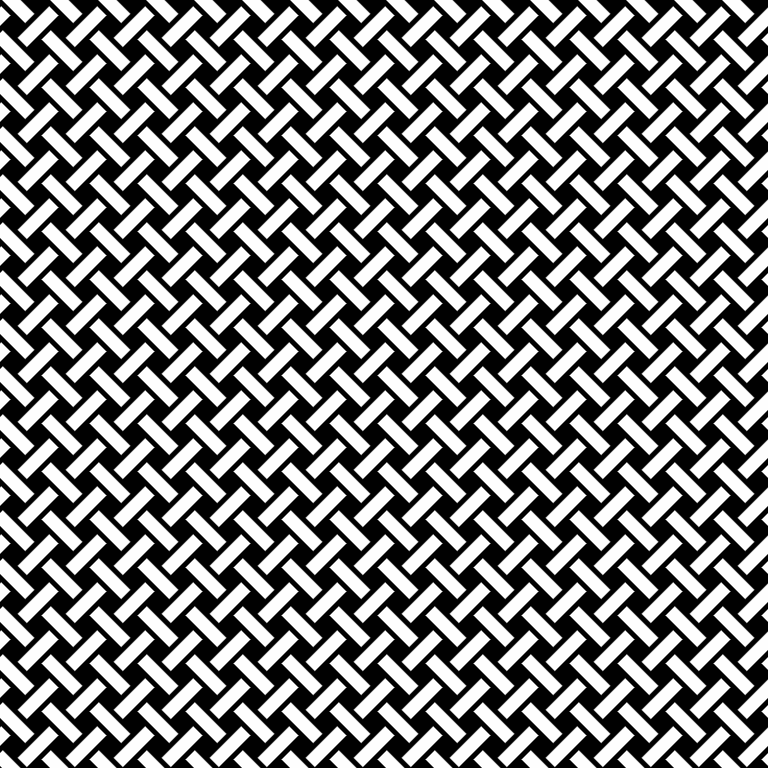
Give the GLSL for this pattern, as a WebGL 2 fragment shader.

```glsl
#version 300 es
precision highp float;
// Diagonal basket weave: white bars on black, 16 by 16 repeats.
// Each repeat holds one falling and one rising bar, half a cell apart,
// drawn as box distances in a frame turned by 45 degrees.

uniform vec2 u_resolution;
out vec4 fragColor;

const float REPEATS = 16.0;

// Signed distance to a sharp-cornered rectangle.
float boxDistance(vec2 p, vec2 halfSize) {
    vec2 d = abs(p) - halfSize;
    return length(max(d, 0.0)) + min(max(d.x, d.y), 0.0);
}

// Distance to the nearest bar of a wrapped lattice; slope is +1 or -1.
float barDistance(vec2 cellPos, vec2 center, float slope) {
    vec2 p = fract(cellPos - center + 0.5) - 0.5;
    vec2 along = vec2(1.0, slope) * inversesqrt(2.0);
    vec2 across = vec2(-along.y, along.x);
    return boxDistance(vec2(dot(p, along), dot(p, across)), vec2(0.466, 0.136));
}

void main() {
    vec2 cellPos = gl_FragCoord.xy / u_resolution * REPEATS;
    float pixel = REPEATS / min(u_resolution.x, u_resolution.y);

    // Falling bars, then rising bars shifted by half a cell.
    vec2 center = vec2(0.292, 0.944);
    float falling = barDistance(cellPos, center, -1.0);
    float rising = barDistance(cellPos, center + 0.5, 1.0);

    // Edge smoothing about one pixel wide.
    float coverage = clamp(0.5 - min(falling, rising) / (1.15 * pixel), 0.0, 1.0);

    vec3 ground = vec3(0.004);
    vec3 bar = vec3(0.996);
    fragColor = vec4(mix(ground, bar, coverage), 1.0);
}
```
